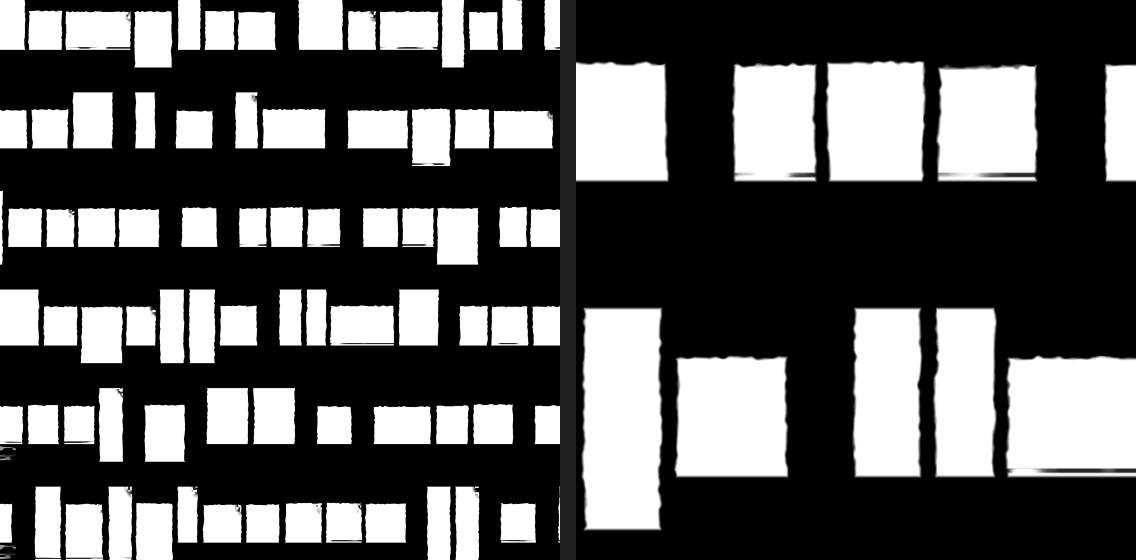
Left: the whole. Right: its middle third, enlarged.
Give the GLSL for this pattern, as a WebGL 1 fragment shader.

```glsl
precision highp float;

uniform vec2 u_resolution;

const float ROW_PITCH = 0.176;
const float FIRST_BASELINE = 0.031;
const float BODY_HEIGHT = 0.069;
const float TALL_HEIGHT = 0.1;
const float DROP_DEPTH = 0.0315;
const float WORD_GAP = 0.031;
const float SOFTNESS = 0.0012;
const vec3 GROUND = vec3(0.0);
const vec3 BLOCK = vec3(1.0);

float hash(vec2 p) {
  return fract(sin(dot(p, vec2(127.1, 311.7))) * 43758.5);
}

float noise(vec2 p) {
  vec2 cell = floor(p);
  vec2 f = fract(p);
  f = f * f * (3.0 - 2.0 * f);
  float low = mix(hash(cell), hash(cell + vec2(1.0, 0.0)), f.x);
  float high = mix(hash(cell + vec2(0.0, 1.0)), hash(cell + 1.0), f.x);
  return mix(low, high, f.y);
}

float boxDistance(vec2 p, vec2 low, vec2 high) {
  vec2 d = abs(p - 0.5 * (low + high)) - 0.5 * (high - low);
  return length(max(d, 0.0)) + min(max(d.x, d.y), 0.0);
}

float fill(float d) {
  return 1.0 - smoothstep(-SOFTNESS, SOFTNESS, d);
}

// Kinds: below 0.57 body, to 0.65 dropped, to 0.91 raised, then both
float blockWidth(float kind, float r, float pick) {
  float body = pick > 0.88 ? mix(0.1, 0.116, r) : mix(0.048, 0.073, r);
  float raised = pick > 0.5 ? mix(0.069, 0.078, r) : mix(0.034, 0.042, r);
  if (kind < 0.57) return body;
  if (kind < 0.65) return mix(0.064, 0.073, r);
  if (kind < 0.91) return raised;
  return mix(0.038, 0.046, r);
}

// Bottom and top of a block relative to its baseline
vec2 blockSpan(float kind, float jitter) {
  float dropped = step(0.57, kind) * step(kind, 0.65) + step(0.91, kind);
  float top = kind < 0.65 ? BODY_HEIGHT + 0.004 * (jitter - 0.6) : TALL_HEIGHT;
  return vec2(-DROP_DEPTH * dropped, top);
}

// Dry horizontal streaks
float streaks(vec2 p) {
  return smoothstep(0.5, 0.85, noise(p * vec2(70.0, 330.0)));
}

// One block with its broken foot line and chipped corner
float wornBlock(vec2 p, vec2 low, vec2 high, vec2 seed) {
  float block = fill(boxDistance(p, low, high));

  float footLine = 1.0 - smoothstep(0.0006, 0.002, abs(p.y - low.y - 0.0035));
  float footWear = step(0.78, hash(seed + 5.3));
  float broken = smoothstep(0.2, 0.6, noise(p * vec2(60.0, 200.0) + seed));
  block *= 1.0 - 0.85 * footLine * footWear * broken;

  float corner = length((p - high) * vec2(1.0, 0.6));
  float chip = (1.0 - smoothstep(0.004, 0.014, corner)) * step(0.86, hash(seed + 8.1));
  return block * (1.0 - chip * smoothstep(0.3, 0.7, noise(p * 260.0)));
}

// A row of blocks grouped into words, p.y measured from the baseline
float blockRow(vec2 p, vec2 ragged, float row) {
  float cursor = -0.06 * hash(vec2(row, 91.0));
  float ink = 0.0;
  for (int i = 0; i < 24; i++) {
    vec2 seed = vec2(float(i) + 1.0, row * 3.7 + 2.0);
    float kind = hash(seed);
    float width = blockWidth(kind, hash(seed + 11.3), hash(seed + 23.9));
    vec2 span = blockSpan(kind, hash(seed + 37.1));
    vec2 low = vec2(cursor, span.x);
    vec2 high = vec2(cursor + width, span.y);
    ink = max(ink, wornBlock(p + ragged, low, high, seed));
    cursor += width + mix(0.007, 0.012, hash(seed + 41.7));
    cursor += WORD_GAP * step(0.77, hash(seed + 53.2));
  }
  return ink;
}

// Faint smears hugging the side borders of some rows
float borderSmear(vec2 p, float row) {
  float side = step(0.5, hash(vec2(row, 17.0)));
  float inset = mix(p.x, 1.0 - p.x, side);
  float zone = fill(inset - 0.028) * fill(abs(p.y + 0.017) - 0.013);
  return 0.6 * zone * streaks(p) * step(0.6, hash(vec2(row, 29.0)));
}

void main() {
  vec2 uv = gl_FragCoord.xy / u_resolution;
  float row = floor((uv.y - FIRST_BASELINE + 0.045) / ROW_PITCH);
  vec2 p = vec2(uv.x, uv.y - FIRST_BASELINE - row * ROW_PITCH);

  // Uneven edges: a slow sway plus fine fraying
  float sway = noise(uv * 55.0) - 0.5;
  float fray = noise(uv * 240.0 + 7.0) - 0.5;
  float lift = smoothstep(0.02, 0.05, p.y) * step(p.y, 0.085);
  vec2 ragged = vec2(0.0022 * sway + 0.0015 * fray, 0.0025 * fray * lift);

  float ink = max(blockRow(p, ragged, row), borderSmear(p, row));
  gl_FragColor = vec4(mix(GROUND, BLOCK, ink), 1.0);
}
```
